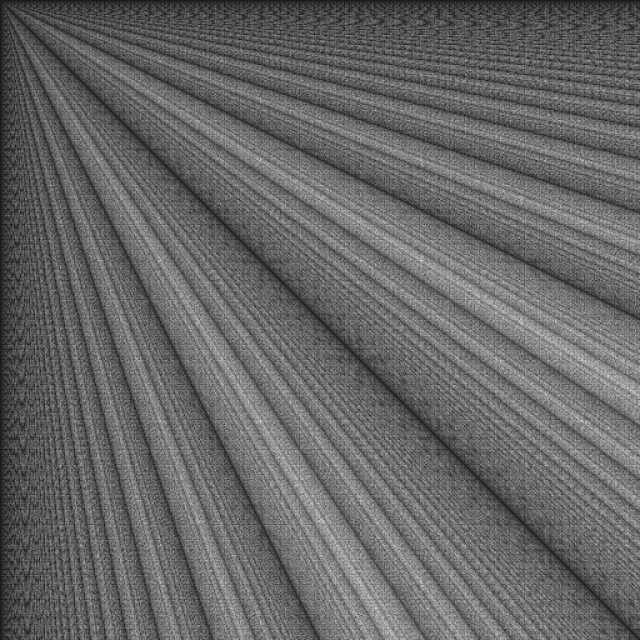
Write a WebGL 2 fragment shader that draws this pattern.

```glsl
#version 300 es
precision highp float;
precision highp int;

uniform vec2 u_resolution;
out vec4 fragColor;

const float GRID = 512.0;

// Number of division steps Euclid's algorithm needs for a pair of integers
int euclidSteps(ivec2 pair) {
    int large = max(pair.x, pair.y);
    int small = min(pair.x, pair.y);
    int steps = 0;
    for (int i = 0; i < 24; i++) {
        if (small == 0) break;
        int remainder = large % small;
        large = small;
        small = remainder;
        steps++;
    }
    return steps;
}

// Grey level of one lattice cell, counted from 1 at the upper left
float cellShade(vec2 cell) {
    ivec2 pair = ivec2(clamp(cell, 0.0, GRID - 1.0)) + 1;
    return pow(float(euclidSteps(pair)) / 14.0, 0.85);
}

void main() {
    vec2 uv = gl_FragCoord.xy / u_resolution;
    uv.y = 1.0 - uv.y;

    // Blend neighbouring cells across a border one pixel wide
    vec2 p = uv * GRID - 0.5;
    vec2 cell = floor(p);
    vec2 pixelSize = GRID / u_resolution;
    vec2 blend = clamp((p - cell - 0.5) / pixelSize + 0.5, 0.0, 1.0);

    float top = mix(cellShade(cell), cellShade(cell + vec2(1, 0)), blend.x);
    float bottom = mix(cellShade(cell + vec2(0, 1)), cellShade(cell + vec2(1, 1)), blend.x);
    fragColor = vec4(vec3(mix(top, bottom, blend.y)), 1.0);
}
```
